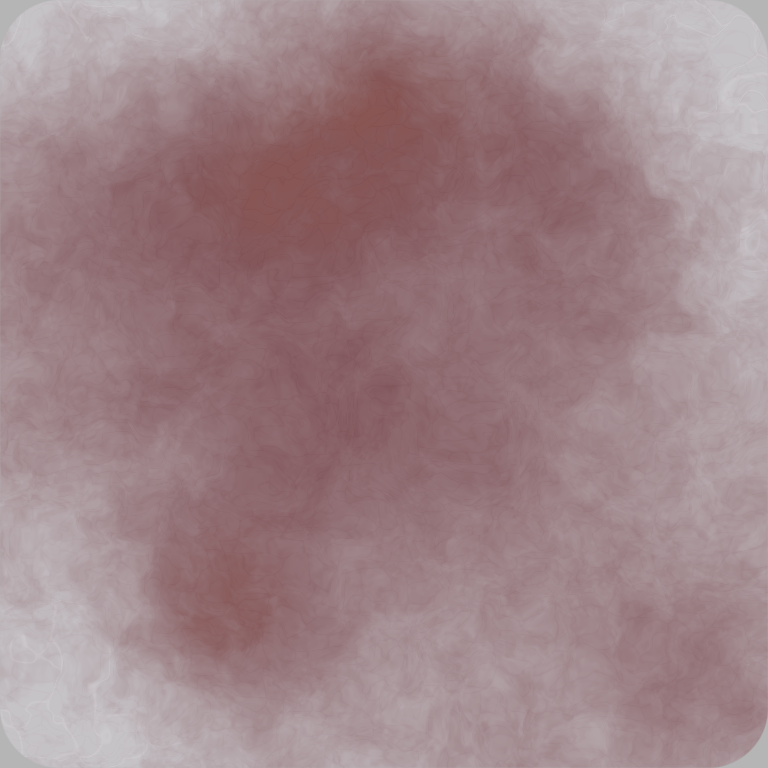
Give the GLSL for this background, as a WebGL 2 fragment shader.

```glsl
#version 300 es
precision highp float;
// Aged paper with a soft wine-red pigment wash, pale worn corners and fine fibres.
uniform vec2 u_resolution;
out vec4 outColor;

vec3 hash3(vec2 cell) {
  vec3 q = fract(cell.xyx * vec3(0.1031, 0.1030, 0.0973));
  q += dot(q, q.yzx + 33.33);
  return fract((q.xxy + q.yzz) * q.zyx);
}

// Cellular noise: x = blended cell values in -0.5..0.5, y = distance to cell borders.
vec2 cellular(vec2 p) {
  vec2 base = floor(p), local = p - base;
  float sum = 0.0, total = 0.0, first = 9.0, second = 9.0;
  for (int j = -1; j <= 1; j++)
    for (int i = -1; i <= 1; i++) {
      vec2 offset = vec2(i, j);
      vec3 rnd = hash3(base + offset + 57.0);
      vec2 delta = offset + rnd.xy - local;
      float d2 = dot(delta, delta), weight = exp(-7.0 * d2);
      sum += rnd.z * weight;
      total += weight;
      second = min(second, max(first, d2));
      first = min(first, d2);
    }
  return vec2(sum / total - 0.5, sqrt(second) - sqrt(first));
}

// Rotated octaves, strong in the high frequencies for a papery grain.
float mottling(vec2 p) {
  float sum = 0.0, amplitude = 0.2;
  p *= 6.0;
  for (int i = 0; i < 6; i++) {
    sum += amplitude * cellular(p).x;
    p = mat2(1.55, 1.25, -1.25, 1.55) * p + 7.3;
    amplitude *= 0.82;
  }
  return sum;
}

float blob(vec2 p, vec2 center, vec2 radii) {
  vec2 q = (p - center) / radii;
  return exp(-dot(q, q));
}

// Amount of pigment: 0 is bare paper, 1 is the deep wash.
float pigment(vec2 p) {
  float d = 0.14 + 0.82 * blob(p, vec2(0.46, 0.55), vec2(0.50, 0.46));
  // Darker pools
  d += 0.30 * blob(p, vec2(0.50, 0.83), vec2(0.17, 0.11));
  d += 0.22 * blob(p, vec2(0.29, 0.74), vec2(0.17, 0.12));
  d += 0.20 * blob(p, vec2(0.73, 0.80), vec2(0.11, 0.13));
  d += 0.15 * blob(p, vec2(0.08, 0.76), vec2(0.13, 0.13));
  d += 0.40 * blob(p, vec2(0.28, 0.20), vec2(0.12, 0.13));
  d += 0.40 * blob(p, vec2(0.91, 0.10), vec2(0.17, 0.15));
  // Worn pale areas
  d -= 0.40 * blob(p, vec2(0.13, 0.98), vec2(0.28, 0.11));
  d -= 0.42 * blob(p, vec2(0.93, 0.90), vec2(0.17, 0.18));
  d -= 0.32 * blob(p, vec2(0.05, 0.07), vec2(0.20, 0.15));
  d -= 0.14 * blob(p, vec2(0.12, 0.33), vec2(0.14, 0.13));
  d -= 0.14 * blob(p, vec2(1.00, 0.55), vec2(0.13, 0.25));
  d -= 0.09 * blob(p, vec2(0.45, 0.60), vec2(0.22, 0.05));
  return d;
}

void main() {
  vec2 uv = gl_FragCoord.xy / u_resolution;
  vec2 aspect = u_resolution / min(u_resolution.x, u_resolution.y);
  vec2 p = uv * aspect;

  // Ragged wash edges from a gentle warp
  vec2 warp = vec2(cellular(p * 9.0).x, cellular(p * 9.0 + 31.0).x)
            + 0.5 * vec2(cellular(p * 27.0).x, cellular(p * 27.0 + 17.0).x);
  float density = pigment(uv + 0.055 * warp);
  float grain = mottling(p + 0.03 * warp);
  density += grain * mix(0.9, 0.6, smoothstep(0.4, 0.9, density));
  density = clamp(density, -0.02, 1.06);
  vec3 color = mix(vec3(0.77, 0.755, 0.77), vec3(0.525, 0.365, 0.385), density);

  // Warm rust stains inside the darkest pools
  float rust = blob(uv, vec2(0.50, 0.84), vec2(0.12, 0.09))
             + blob(uv, vec2(0.36, 0.74), vec2(0.11, 0.07))
             + blob(uv, vec2(0.29, 0.22), vec2(0.07, 0.08));
  rust *= clamp(0.65 + 2.5 * grain, 0.0, 1.0);
  color = mix(color, vec3(0.545, 0.335, 0.315), 0.75 * min(rust, 1.0));

  // Thin fibres and faint light creases on bare paper
  float fibre = cellular(p * vec2(38.0, 54.0) + 3.0 * warp).y;
  color -= vec3(0.010, 0.016, 0.014) * (1.0 - smoothstep(0.0, 0.12, fibre));
  float crease = cellular(p * 10.0 + 1.2 * warp).y;
  color += 0.025 * (1.0 - smoothstep(0.0, 0.05, crease))
         * (1.0 - smoothstep(0.05, 0.35, density));

  // Rounded sheet over a grey backing
  vec2 corner = abs(p - 0.5 * aspect) - 0.5 * aspect + 0.078;
  float edge = length(max(corner, 0.0)) - 0.078;
  float pixel = 1.0 / min(u_resolution.x, u_resolution.y);
  color = mix(color, vec3(0.71), smoothstep(-pixel, pixel, edge));
  outColor = vec4(color, 1.0);
}
```
